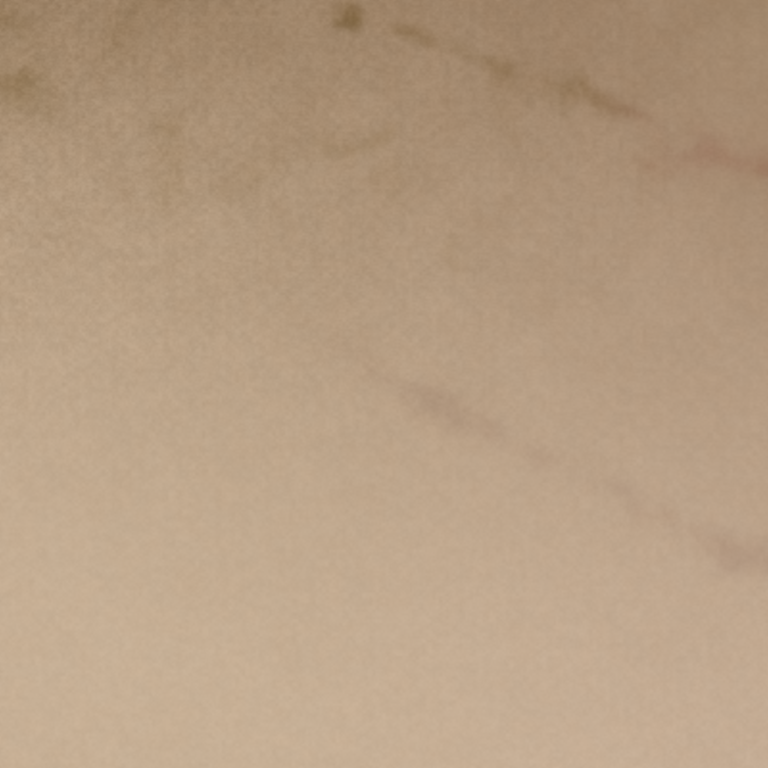
Reproduce this texture procedurally as a WebGL 2 fragment shader.

```glsl
#version 300 es
precision highp float;
// Soft beige marble: a warm diagonal shade with faint, patchy brown veins.
uniform vec2 u_resolution;
out vec4 outColor;

float hash(vec2 p) {
  return fract(sin(dot(p, vec2(127.1, 311.7))) * 43758.5453);
}

float valueNoise(vec2 p) {
  vec2 cell = floor(p);
  vec2 f = fract(p);
  f = f * f * (3.0 - 2.0 * f);
  return mix(mix(hash(cell), hash(cell + vec2(1.0, 0.0)), f.x),
             mix(hash(cell + vec2(0.0, 1.0)), hash(cell + 1.0), f.x), f.y);
}

float fbm(vec2 p) {
  float sum = 0.0;
  float amplitude = 0.5;
  for (int i = 0; i < 5; i++) {
    sum += amplitude * valueNoise(p);
    p = mat2(1.6, 1.2, -1.2, 1.6) * p + 7.3;
    amplitude *= 0.5;
  }
  return sum / 0.96875;
}

// Blurred stroke from a to b with a gaussian profile
float softVein(vec2 p, vec2 a, vec2 b, float width) {
  vec2 along = b - a;
  float t = clamp(dot(p - a, along) / dot(along, along), 0.0, 1.0);
  float d = length(p - a - t * along) / width;
  return exp(-d * d);
}

void main() {
  vec2 uv = gl_FragCoord.xy / u_resolution;

  // Broad shade: light at the lower left, darker towards the top
  float cloud = fbm(uv * 3.0 + 4.0) - 0.5;
  float height = uv.y + 0.26 * (uv.x - 0.45) * (1.0 - uv.y * uv.y * uv.y) + 0.06 * cloud;
  float shade = pow(clamp(height, 0.0, 1.0), 1.7);
  vec3 color = mix(vec3(0.778, 0.687, 0.584), vec3(0.615, 0.512, 0.402), shade);
  color += vec3(0.000, -0.004, 0.004) * smoothstep(0.2, 1.0, uv.x);
  color += vec3(0.016, 0.020, 0.016) * smoothstep(0.75, 1.0, uv.x) * smoothstep(0.8, 1.0, uv.y);

  // Veins wander through warped space and break up into patches
  vec2 warp = vec2(fbm(uv * 11.0), fbm(uv * 11.0 + 31.0)) - 0.5;
  vec2 p = uv + 0.075 * warp;
  float patches = smoothstep(0.34, 0.68, fbm(uv * 16.0 + 17.0));
  float breakup = 0.25 + 0.9 * patches;

  float lower = softVein(p, vec2(0.44, 0.555), vec2(0.61, 0.46), 0.022);
  lower = max(lower, 0.8 * softVein(p, vec2(0.60, 0.46), vec2(0.93, 0.285), 0.018));
  lower = max(lower, softVein(p, vec2(0.93, 0.285), vec2(1.05, 0.275), 0.020));

  float upper = softVein(p, vec2(0.54, 0.96), vec2(0.66, 0.89), 0.014);
  upper = max(upper, softVein(p, vec2(0.66, 0.88), vec2(0.65, 0.83), 0.018));
  upper = max(upper, softVein(p, vec2(0.66, 0.87), vec2(0.75, 0.88), 0.020));
  upper = max(upper, softVein(p, vec2(0.76, 0.89), vec2(0.87, 0.81), 0.016));
  upper = max(upper, softVein(p, vec2(0.84, 0.79), vec2(1.05, 0.785), 0.026));

  float branch = softVein(p, vec2(0.21, 0.83), vec2(0.23, 0.73), 0.024);
  branch = max(branch, softVein(p, vec2(0.31, 0.74), vec2(0.35, 0.80), 0.024));
  branch = max(branch, 0.7 * softVein(p, vec2(0.35, 0.80), vec2(0.50, 0.81), 0.016));
  branch = max(branch, 0.8 * softVein(p, vec2(0.60, 0.67), vec2(0.61, 0.65), 0.020));
  branch = max(branch, 0.8 * softVein(p, vec2(0.50, 0.76), vec2(0.52, 0.755), 0.016));

  // Ochre stains along the top edge
  float stain = 0.8 * softVein(p, vec2(0.0, 0.94), vec2(0.03, 0.89), 0.045);
  stain = max(stain, softVein(p, vec2(0.16, 0.96), vec2(0.22, 1.01), 0.024));
  stain = max(stain, 1.2 * softVein(p, vec2(0.47, 0.985), vec2(0.475, 0.99), 0.014));

  float rosy = smoothstep(0.75, 0.88, uv.x);
  color -= vec3(0.036, 0.042, 0.036) * lower * breakup;
  color -= mix(vec3(0.058, 0.060, 0.074), vec3(0.030, 0.056, 0.050), rosy) * upper * breakup;
  color -= vec3(0.038, 0.040, 0.052) * branch * breakup;
  color -= vec3(0.085, 0.085, 0.105) * stain * breakup;

  // Faint mottling, stronger in the upper part
  float mottle = fbm(uv * 13.0 + 53.0) - 0.5;
  color += vec3(0.030, 0.032, 0.035) * mottle * mix(0.4, 1.3, smoothstep(0.3, 0.8, uv.y));

  // Fine plaster grain, rougher towards the upper left
  float grain = valueNoise(uv * 120.0) + valueNoise(uv * 230.0 + 9.0)
              + 0.6 * valueNoise(uv * 400.0 + 27.0) - 1.3;
  float roughness = mix(0.015, 0.036, smoothstep(0.3, 0.85, uv.y) * (1.0 - uv.x));
  color += grain * roughness;

  // Slight blotches of warm and cool tint
  float tint = valueNoise(uv * 55.0 + 71.0) - 0.5;
  color += vec3(0.006, -0.001, -0.006) * tint;

  outColor = vec4(color, 1.0);
}
```
